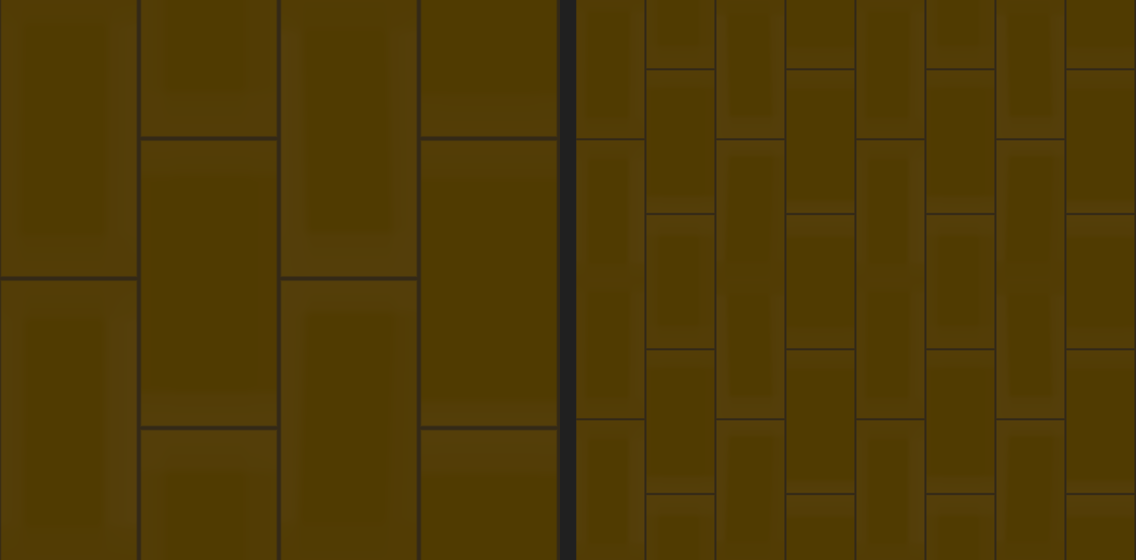
Left: one tile. Right: repeated 2 by 2.
Write a Shadertoy shader that draws this texture.

```glsl
const float COLUMNS = 4.0;
const vec3 TILE_COLOR = vec3(0.314, 0.230, 0.002);
const vec3 GLOW_COLOR = vec3(0.336, 0.250, 0.052);
const vec3 GROUT_COLOR = vec3(0.200, 0.160, 0.090);

float hash(vec2 p) {
    return fract(sin(dot(p, vec2(127.1, 311.7))) * 43758.5453);
}

// Random value between low and high for one cell
float randomRange(vec2 cell, float low, float high) {
    return mix(low, high, hash(cell));
}

// Soft strip along an edge: 1 at the edge, fading to 0 past its width
float edgeBand(float dist, float width) {
    float fade = 1.0 - smoothstep(width - 0.012, width + 0.012, dist);
    return fade * mix(1.0, 0.6, clamp(dist / width, 0.0, 1.0));
}

// Glow along the two long sides of a tile, with slightly slanted inner edges
float sideGlow(float x, float y, float tileWidth, vec2 tile) {
    float slant = (y - 0.25) * randomRange(tile + 3.7, -0.04, 0.04);
    float leftWidth = randomRange(tile + 11.3, 0.040, 0.065) + slant;
    float rightWidth = randomRange(tile + 17.9, 0.040, 0.065) - slant;
    float left = edgeBand(x, leftWidth) * randomRange(tile + 23.1, 0.4, 1.0);
    float right = edgeBand(tileWidth - x, rightWidth) * randomRange(tile + 31.7, 0.4, 1.0);
    float strength = smoothstep(0.05, 0.45, hash(tile + 41.3));
    return max(left, right) * strength;
}

// Blend toward a glow shared by both tiles that meet at a joint
float addJointGlow(float glow, float dist, vec2 joint, vec2 tile) {
    float width = randomRange(tile + joint * 5.3 + 53.9, 0.045, 0.085);
    float level = randomRange(joint + 67.1, 0.25, 0.9);
    return mix(glow, level, edgeBand(dist, width));
}

// Coverage of a grout line with soft shoulders
float groutLine(float dist, float softness) {
    return 1.0 - smoothstep(0.0015, 0.0015 + softness, dist);
}

void mainImage(out vec4 fragColor, in vec2 fragCoord) {
    vec2 uv = fract(fragCoord / iResolution.xy + vec2(0.002, 0.0));

    // Column layout: odd columns are shifted by half a tile
    float column = floor(uv.x * COLUMNS);
    float odd = mod(column, 2.0);
    float tileWidth = 1.0 / COLUMNS;
    float x = uv.x - column * tileWidth;

    // Two joints per column divide it into two tiles
    float lowerJoint = 0.2357 * odd;
    float upperJoint = mix(0.5026, 0.7526, odd);
    float span = upperJoint - lowerJoint;
    float y = fract(uv.y - lowerJoint);
    float row = step(span, y);
    vec2 tile = vec2(column, row);

    float toSide = min(x, tileWidth - x);
    float toLower = min(y, 1.0 - y);
    float toUpper = abs(y - span);

    // Worn glow around the tile border
    float glow = sideGlow(x, y - row * span, tileWidth, tile);
    glow = addJointGlow(glow, toLower, vec2(column, 2.0), tile);
    glow = addJointGlow(glow, toUpper, vec2(column, 3.0), tile);
    vec3 color = mix(TILE_COLOR, GLOW_COLOR, glow);

    // Grout: the lower joint of even columns is left unfilled
    float softness = max(0.0045, 1.5 / iResolution.y);
    float toGrout = min(toSide, min(toUpper, toLower + 1.0 - odd));
    color = mix(color, GROUT_COLOR, groutLine(toGrout, softness));

    fragColor = vec4(color, 1.0);
}
```
